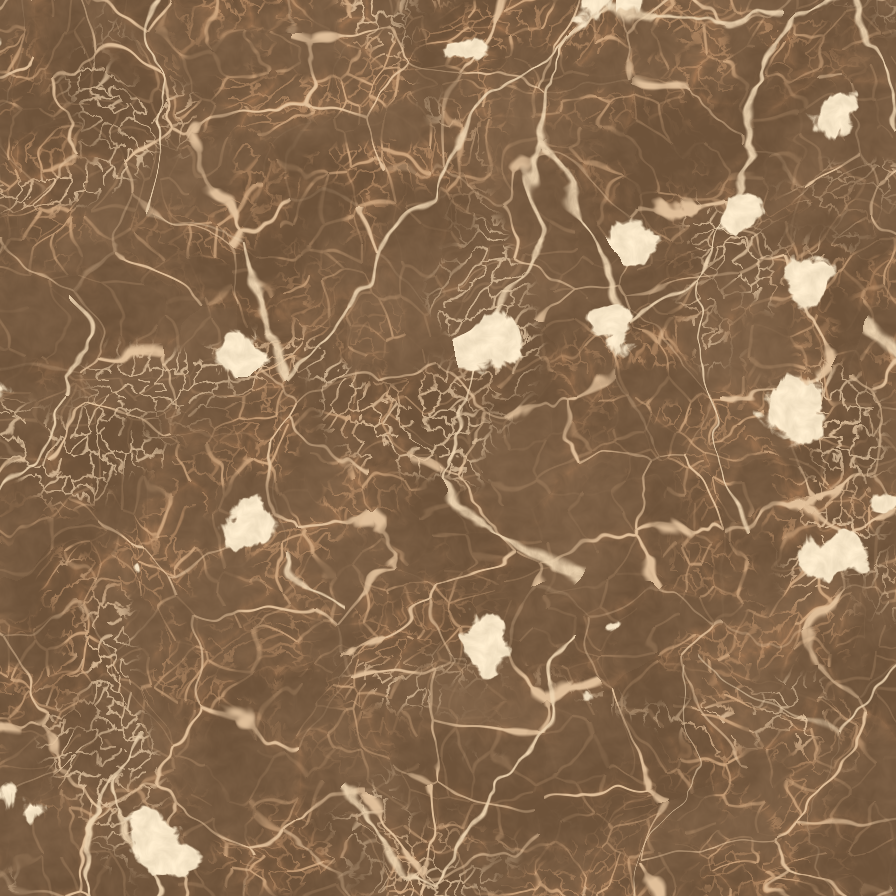
This texture is drawn by a WebGL 1 fragment shader. Its source:

```glsl
precision highp float;
uniform vec2 u_resolution;

vec2 hash2(vec2 p) {
  p = vec2(dot(p, vec2(127.1, 311.7)), dot(p, vec2(269.5, 183.3)));
  return fract(sin(p) * 43758.545);
}

// Layered, rotated sines, roughly -1 to 1
float waves(vec2 p) {
  float sum = 0.0, amp = 0.5;
  for (int i = 0; i < 5; i++) {
    p = mat2(1.36, 1.02, -1.02, 1.36) * p + 1.7;
    p += 0.6 * sin(p.yx * 0.7);
    sum += amp * sin(p.x + 1.5 * sin(p.y * 0.8));
    amp *= 0.58;
  }
  return sum;
}

// Cellular cracks: edge distance, edge random, cell random, centre distance
vec4 cracks(vec2 p) {
  vec2 home = floor(p), nearCell = home, nearOffset = vec2(0.0);
  float nearest = 9.0;
  for (int y = -1; y <= 1; y++) {
    for (int x = -1; x <= 1; x++) {
      vec2 cell = home + vec2(x, y);
      vec2 offset = cell + hash2(cell) - p;
      float d = dot(offset, offset);
      if (d < nearest) {
        nearest = d;
        nearCell = cell;
        nearOffset = offset;
      }
    }
  }
  float edge = 9.0, edgeRandom = 0.0;
  for (int y = -2; y <= 2; y++) {
    for (int x = -2; x <= 2; x++) {
      vec2 cell = nearCell + vec2(x, y);
      vec2 offset = cell + hash2(cell) - p;
      vec2 gap = offset - nearOffset;
      if (dot(gap, gap) > 0.0001) {
        float d = dot(0.5 * (offset + nearOffset), normalize(gap));
        if (d < edge) {
          edge = d;
          edgeRandom = hash2(cell + nearCell + 0.37).x;
        }
      }
    }
  }
  return vec4(edge, edgeRandom, hash2(nearCell + 7.3).y, sqrt(nearest));
}

float vein(float d, float width) {
  return 1.0 - smoothstep(width * 0.3, width + 0.8 / u_resolution.y, d);
}

void main() {
  vec2 uv = gl_FragCoord.xy / u_resolution.y;
  vec2 q = uv + 0.024 * vec2(waves(uv * 10.0), waves(uv * 10.0 + 50.0));

  // Where the stone is shattered, crusted or knotted
  float dense = smoothstep(-0.5, 0.55, waves(uv * 6.0 + 3.0));
  float crust = smoothstep(0.25, 0.8, waves(uv * 7.0 + 21.0));
  float knot = smoothstep(0.4, 0.9, waves(uv * 17.0 + 9.0));
  float patchy = smoothstep(-0.5, 0.4, waves(uv * 24.0 + 31.0));
  float grain = waves(uv * 110.0);

  // Crack layers, from long steep veins to a fine net
  vec4 steep = cracks(mat2(0.97, 0.24, -0.24, 0.97) * q * vec2(5.5, 2.6));
  vec4 medium = cracks(q * 10.0 + 13.0);
  vec4 fine = cracks(q * 25.0 + 5.0);
  vec4 net = cracks((q + 0.004 * grain) * 58.0);
  vec4 spots = cracks(q * vec2(7.5, 8.5) + 40.0);

  // Brown body with tonal clasts and cloudy mottling
  float tone = 0.33 + 0.3 * waves(q * 13.0) + 0.35 * (medium.z - 0.5) + 0.16 * grain;
  vec3 color = mix(vec3(0.43, 0.325, 0.228), vec3(0.53, 0.412, 0.302), clamp(tone, 0.0, 1.0));

  // Rusty haze around the cracks
  float haze = exp(-fine.x * 9.0) * dense + 0.6 * exp(-medium.x * 14.0);
  haze *= patchy * (0.55 + 0.45 * grain);
  color = mix(color, vec3(0.70, 0.50, 0.34), clamp(haze * 0.65, 0.0, 0.8));

  // Fine net and threads
  float netLine = vein(net.x / 58.0, 0.0013) * step(0.25, net.y);
  color = mix(color, vec3(0.76, 0.58, 0.42), netLine * dense * patchy * 0.6);
  color = mix(color, vec3(0.90, 0.79, 0.65), netLine * crust * 0.75);
  float thread = vein(fine.x / 25.0, 0.0006 + 0.0013 * fine.y);
  thread *= smoothstep(0.15, 0.7, fine.y) * mix(0.2, 0.9, dense * patchy);
  color = mix(color, vec3(0.83, 0.67, 0.51), thread);

  // Medium veins swelling into knots
  float mediumWidth = 0.0007 + 0.0014 * medium.y + 0.011 * knot * medium.y;
  float mediumLine = vein(medium.x / 10.0, mediumWidth) * smoothstep(0.1, 0.6, medium.y);
  color = mix(color, vec3(0.90, 0.77, 0.62), mediumLine * mix(0.5, 0.95, max(patchy, knot)));

  // Long pale veins
  float strength = smoothstep(0.3, 1.0, steep.y);
  float steepWidth = strength * (0.0035 + 0.004 * waves(uv * 26.0) + 0.004 * knot);
  float steepLine = vein(steep.x / 4.5, max(steepWidth, 0.0007)) * smoothstep(0.0, 0.25, strength);
  color = mix(color, vec3(0.93, 0.83, 0.69), steepLine * (0.85 + 0.15 * grain));

  // Scattered cream inclusions with ragged rims
  float radius = 0.26 * smoothstep(0.68, 1.0, spots.z);
  float rim = spots.w + 0.09 * waves(uv * 42.0) + 0.02 * grain;
  float inclusion = (1.0 - smoothstep(radius - 0.03, radius + 0.015, rim)) * step(0.68, spots.z);
  color = mix(color, vec3(0.97, 0.90, 0.78) + 0.04 * grain, inclusion);

  gl_FragColor = vec4(color, 1.0);
}
```
